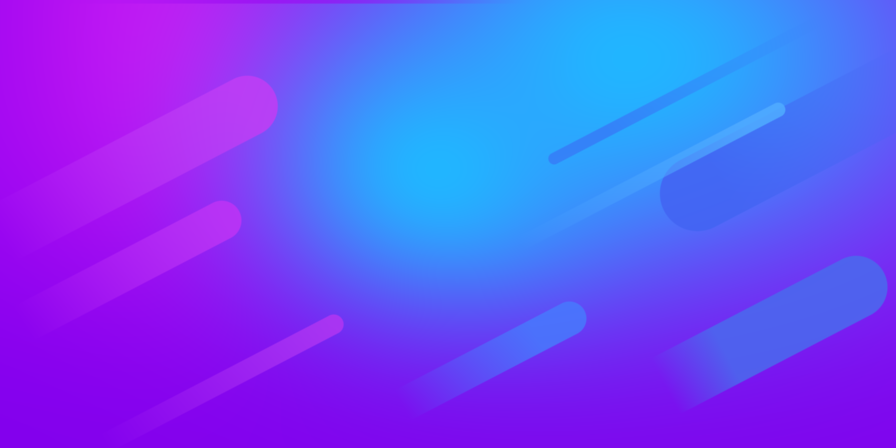
This background is drawn by a Shadertoy shader. Its source:

```glsl
// Violet to sky-blue gradient with soft glows and slanted, fading rounded bars.

#define BAR_SLOPE 0.52
#define BAR_OPACITY 0.88
#define BAR_COUNT 8
#define VIOLET vec3(0.51, 0.00, 0.93)
#define PURPLE vec3(0.61, 0.02, 0.95)
#define MAGENTA vec3(0.78, 0.08, 0.95)
#define SKY vec3(0.13, 0.71, 1.00)
#define RIM_HEIGHT 0.008

// Head x, head y, radius, signed length (negative: tail runs down-left).
const vec4 BAR_SHAPE[BAR_COUNT] = vec4[BAR_COUNT](
    vec4(0.552, 0.763, 0.068, -0.62),
    vec4(0.495, 0.508, 0.044, -0.50),
    vec4(0.745, 0.276, 0.022, -0.58),
    vec4(1.271, 0.289, 0.038, -0.42),
    vec4(1.911, 0.359, 0.070, -0.48),
    vec4(1.237, 0.646, 0.013, 0.68),
    vec4(1.557, 0.568, 0.084, 0.58),
    vec4(1.737, 0.755, 0.016, -0.65));

// Tint, then the share of the length that stays solid before fading.
const vec4 BAR_TINT[BAR_COUNT] = vec4[BAR_COUNT](
    vec4(0.75, 0.24, 0.96, 0.0),
    vec4(0.74, 0.20, 0.96, 0.0),
    vec4(0.69, 0.21, 0.95, 0.0),
    vec4(0.28, 0.47, 0.99, 0.2),
    vec4(0.29, 0.41, 0.93, 0.68),
    vec4(0.21, 0.49, 0.97, 0.2),
    vec4(0.26, 0.39, 0.95, 0.1),
    vec4(0.31, 0.67, 1.00, 0.1));

float glow(vec2 p, vec2 center, vec2 radius)
{
    vec2 q = (p - center) / radius;
    return exp(-dot(q, q));
}

vec3 backdrop(vec2 p)
{
    vec3 color = mix(VIOLET, PURPLE, smoothstep(0.0, 0.8, p.y));
    color = mix(color, MAGENTA, glow(p, vec2(0.39, 0.95), vec2(0.36, 0.50)));

    // Two overlapping blue glows; the upper one reaches further right.
    float middle = glow(p, vec2(0.977, 0.622), vec2(0.37, 0.31));
    float reach = mix(0.60, 0.75, smoothstep(1.2, 1.6, p.x));
    float upper = glow(p, vec2(1.406, 0.87), vec2(reach, 0.50));
    return mix(color, SKY, 1.0 - (1.0 - middle) * (1.0 - upper));
}

// Coverage of a capsule that fades from its head towards its tail.
float fadingBar(vec2 p, vec4 shape, float hold, float pixel)
{
    vec2 axis = normalize(vec2(1.0, BAR_SLOPE)) * sign(shape.w);
    vec2 offset = p - shape.xy;
    float along = dot(offset, axis);
    float size = abs(shape.w);
    float dist = length(offset - axis * clamp(along, 0.0, size)) - shape.z;
    float fade = 1.0 - clamp((along / size - hold) / (1.0 - hold), 0.0, 1.0);
    return fade * (1.0 - smoothstep(-pixel, pixel, dist));
}

void mainImage(out vec4 fragColor, in vec2 fragCoord)
{
    // Units of canvas height, origin at the lower left.
    vec2 p = fragCoord / iResolution.y;
    float pixel = 1.0 / iResolution.y;
    vec3 color = backdrop(p);

    for (int i = 0; i < BAR_COUNT; i++)
    {
        vec4 tint = BAR_TINT[i];
        float cover = fadingBar(p, BAR_SHAPE[i], tint.a, pixel);
        color = mix(color, tint.rgb, BAR_OPACITY * cover);
    }

    // Thin dark rim along the top left.
    float rim = smoothstep(-pixel, pixel, p.y - 1.0 + RIM_HEIGHT);
    rim *= smoothstep(0.1, 0.6, p.x) * (1.0 - smoothstep(0.7, 1.2, p.x));
    color = mix(color, PURPLE, 0.6 * rim);

    fragColor = vec4(color, 1.0);
}
```
